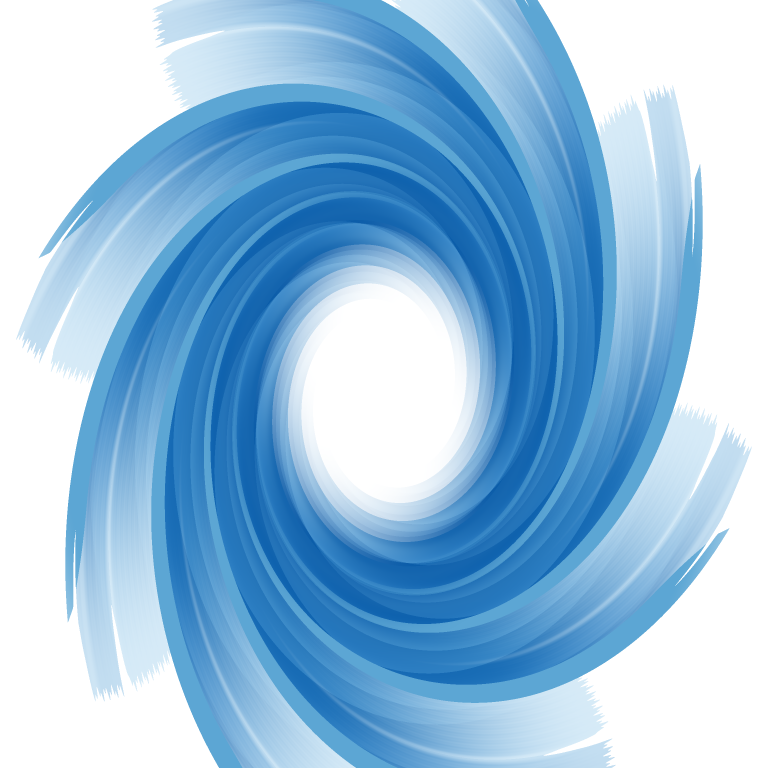
Reproduce this background procedurally as a Shadertoy shader.

```glsl
// Blue brushed vortex: eight overlapping spiral arms around a white oval hole.

const float TAU = 6.2831853;
const vec3 DEEP = vec3(0.03, 0.34, 0.65);
const vec3 DARK = vec3(0.09, 0.42, 0.71);
const vec3 MID = vec3(0.23, 0.54, 0.78);
const vec3 RIM = vec3(0.36, 0.65, 0.83);
const vec3 PALE = vec3(0.84, 0.92, 0.97);

// Angle of an arm's leading edge at radius r: open outside, tightly wound inside.
float edgeAngle(float r) {
    float l = log(r / 0.2474);
    return 1.27 + 2.48 * l - 2.7 * 0.08 * log(1.0 + exp(-l / 0.08));
}

// Radius at which the brush strip at position t across the arm stops.
float strokeEnd(float t) {
    float ragged = 0.0015 * (sin(t * 95.0) + sin(t * 231.0 + 1.0));
    float end = t < 0.1 ? 0.469 - 0.21 * t : 0.496 - 0.1185 * t + ragged;
    float notch = smoothstep(0.05, 0.0, abs(t - 0.46));
    return end - 0.03 * notch - 0.025 * smoothstep(0.04, 0.0, abs(t - 0.1));
}

vec3 vortex(vec2 uv) {
    // Squeeze the oval into a circle, so that the arms repeat every eighth turn.
    vec2 p = (uv - vec2(0.5, 0.488)) / vec2(1.0, 1.33);
    float r = max(length(p), 0.02);
    float angle = atan(p.y, p.x);
    float t = fract((angle - edgeAngle(r)) * 8.0 / TAU);

    // Arm body: dark behind the rim, lighter towards the next arm.
    vec3 col = mix(DARK, MID, smoothstep(0.2, 0.75, t));

    // Translucent bands with other windings.
    float inner = smoothstep(0.44, 0.28, r);
    for (int k = 0; k < 3; k++) {
        float f = float(k);
        float turn = 0.5 + 1.13 * f + (2.9 + 0.9 * f) * log(r / 0.2474);
        float band = fract((angle - turn) * 8.0 / TAU);
        float light = smoothstep(0.75, 0.0, band) - 0.4;
        col += 0.085 * light * mix(0.35, 1.0, inner) * vec3(1.1, 1.0, 0.7);
    }

    // Dark ring where the arms crowd together.
    float ring = exp(-pow((r - 0.19) / 0.05, 2.0));
    col = mix(col, DEEP, ring * mix(0.15, 0.55, t));

    // Outer strokes fade into pale strips.
    float end = strokeEnd(t);
    float fade = smoothstep(end - 0.155, end, r);
    fade *= t > 0.46 ? 1.0 : 0.9;
    col = mix(col, PALE, fade);
    float streak = smoothstep(0.07, 0.0, abs(t - 0.16)) * smoothstep(0.37, 0.45, r);
    col = mix(col, PALE, 0.6 * streak);

    // Light rim along the leading edge.
    float rimWidth = 0.2 * smoothstep(0.49, 0.40, r);
    float rim = step(t, rimWidth) * smoothstep(0.16, 0.25, r);
    col = mix(col, mix(RIM, PALE, 0.5 * smoothstep(0.42, 0.48, r)), rim);

    // Stepped pale crescents leading into the hole.
    float steppedRadius = r * exp(0.13 * (t - 0.5));
    col = mix(col, vec3(1.0), smoothstep(0.172, 0.092, steppedRadius));

    // Clear canvas beyond the stroke ends.
    return r > end ? vec3(1.0) : col;
}

void mainImage(out vec4 fragColor, in vec2 fragCoord) {
    // Average nine samples to smooth the edges.
    vec3 sum = vec3(0.0);
    for (int i = 0; i < 9; i++) {
        vec2 offset = (vec2(float(i % 3), float(i / 3)) - 1.0) / 3.0;
        vec2 uv = (fragCoord + offset - 0.5 * iResolution.xy) / iResolution.y + 0.5;
        sum += vortex(uv);
    }
    fragColor = vec4(sum / 9.0, 1.0);
}
```
